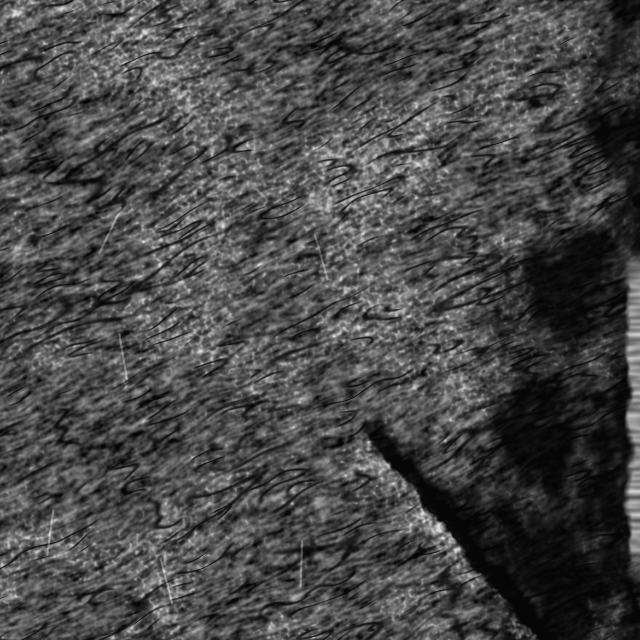
Write a WebGL 2 fragment shader that draws this texture.

```glsl
#version 300 es
precision highp float;
// Weathered grey rock or bark: slanted fibres from stretched gradient noise,
// thin dark cracks along its zero lines, pale worn patches, a deep shadow
// at the right and a diagonal cleft with a bright broken lip.
uniform vec2 u_resolution;
out vec4 fragColor;

#define BASE_TONE 0.325
#define FIBRE_CONTRAST 0.42
#define GRIT_CONTRAST 0.23
#define PATCH_CONTRAST 0.20
#define CRACK_DEPTH 0.75
#define SHADOW_DEPTH 0.86
#define GRAIN_ANGLE 0.44
#define CLEFT_START vec2(0.565, 0.33)
#define CLEFT_END vec2(0.84, 0.0)
#define SCRATCHES 6

uint mixBits(uint v) {
    v = v * 747796405u + 2891336453u;
    v = ((v >> ((v >> 28u) + 4u)) ^ v) * 277803737u;
    return (v >> 22u) ^ v;
}

float hash(vec2 cell) {
    uvec2 c = uvec2(ivec2(cell));
    return float(mixBits(c.x + mixBits(c.y)) >> 8u) / 16777216.0;
}

float corner(vec2 cell, vec2 offset) {
    float a = 6.28319 * hash(cell);
    return dot(vec2(cos(a), sin(a)), offset);
}

// Gradient noise, about -0.7 to 0.7.
float noise(vec2 p) {
    vec2 i = floor(p), f = p - i;
    vec2 s = f * f * f * (f * (f * 6.0 - 15.0) + 10.0);
    vec2 e = vec2(1.0, 0.0);
    return mix(mix(corner(i, f), corner(i + e.xy, f - e.xy), s.x),
               mix(corner(i + e.yx, f - e.yx), corner(i + e.xx, f - e.xx), s.x), s.y);
}

float fbm(vec2 p) {
    float sum = 0.0, amp = 0.6;
    for (int i = 0; i < 4; i++) {
        sum += amp * noise(p);
        p = mat2(0.8, 0.6, -0.6, 0.8) * p * 2.03 + 17.3;
        amp *= 0.6;
    }
    return sum;
}

float segment(vec2 p, vec2 a, vec2 b) {
    vec2 ab = b - a;
    return length(p - a - ab * clamp(dot(p - a, ab) / dot(ab, ab), 0.0, 1.0));
}

// Dark line where stretched noise crosses zero, broken by a mask.
float crack(vec2 g, vec2 scale, float width) {
    float line = 1.0 - smoothstep(0.0, width, abs(noise(g * scale)));
    return line * smoothstep(0.0, 0.25, noise(g * scale * vec2(1.1, 0.45) + 31.0));
}

// Shadow down the right side, widening into the wedge above the cleft.
float shadowMask(vec2 p, float side) {
    float rough = 0.16 * fbm(p * 7.0 + 5.0);
    float edge = mix(0.79, 0.94, smoothstep(0.56, 0.72, p.y));
    float column = smoothstep(-0.05, 0.05, p.x - edge + rough);
    float wedge = smoothstep(0.0, 0.02, side) * smoothstep(0.30, 0.20, p.y + rough);
    float broken = smoothstep(-0.28, 0.12, fbm(p * vec2(9.0, 6.0) + 40.0));
    return max(column, wedge) * mix(0.45, 1.0, broken);
}

void main() {
    vec2 p = gl_FragCoord.xy / u_resolution;

    // Slanted, gently bent grain coordinates
    float c = cos(GRAIN_ANGLE), s = sin(GRAIN_ANGLE);
    vec2 g = vec2(c * p.x + s * p.y, c * p.y - s * p.x);
    g.y += 0.022 * noise(p * 4.0) + 0.007 * noise(p * 15.0 + 9.0);

    // Fibres, grit and worn patches
    float fibres = 0.50 * noise(g * vec2(12.0, 45.0))
                 + 0.62 * noise(g * vec2(30.0, 88.0) + 11.0)
                 + 0.60 * noise(g * vec2(60.0, 165.0) + 23.0);
    float grit = noise(p * 110.0) + 0.6 * noise(p * 185.0 + 3.0);
    float worn = fbm(p * 5.0 + 60.0);
    worn += 0.5 * exp(-90.0 * dot(p - vec2(0.55, 0.73), p - vec2(0.55, 0.73)));
    worn += 0.35 * smoothstep(0.75, 1.1, p.y - 0.3 * p.x);
    float flecks = smoothstep(0.10, 0.5, worn + 0.5 * grit);
    float tone = BASE_TONE + FIBRE_CONTRAST * fibres + PATCH_CONTRAST * worn
               + GRIT_CONTRAST * grit * (0.6 + flecks) + 0.06 * flecks;

    // Long and short cracks along the grain
    float cracks = max(crack(g, vec2(4.5, 24.0), 0.09), crack(g + 7.0, vec2(13.0, 52.0), 0.13));
    tone *= 1.0 - CRACK_DEPTH * cracks;

    // Cleft frame: distance along it and to its upper right side
    vec2 along = normalize(CLEFT_END - CLEFT_START);
    float t = dot(p - CLEFT_START, along);
    float side = dot(p - CLEFT_START, vec2(-along.y, along.x)) + 0.018 * fbm(p * 22.0);
    float reach = smoothstep(-0.01, 0.02, t);
    tone *= 1.0 - SHADOW_DEPTH * shadowMask(p, side);
    float gap = smoothstep(-0.004, 0.004, side) * smoothstep(0.036, 0.018, side);
    tone *= 1.0 - 0.88 * gap * reach;
    float lip = smoothstep(-0.032, -0.016, side) * smoothstep(0.002, -0.005, side);
    tone += lip * reach * smoothstep(-0.2, 0.35, worn + grit * 0.4) * (0.12 + 0.6 * t);

    // Pale streaked strip at the right edge
    float strip = smoothstep(0.976, 0.988, p.x + 0.02 * fbm(p * 12.0));
    strip *= smoothstep(0.08, 0.16, p.y) * smoothstep(0.62, 0.56, p.y);
    tone = mix(tone, 0.56 + 0.5 * noise(p * vec2(18.0, 110.0)), strip);

    // Scattered hairline scratches
    for (int i = 0; i < SCRATCHES; i++) {
        float k = float(i);
        vec2 a = vec2(hash(vec2(k, 71.0)), hash(vec2(k, 72.0)));
        vec2 b = a + vec2(0.07 * hash(vec2(k, 73.0)) - 0.02, 0.07);
        tone += 0.22 * (1.0 - smoothstep(0.0006, 0.0028, segment(p, a, b)));
    }

    fragColor = vec4(vec3(clamp(tone, 0.025, 0.85)), 1.0);
}
```
